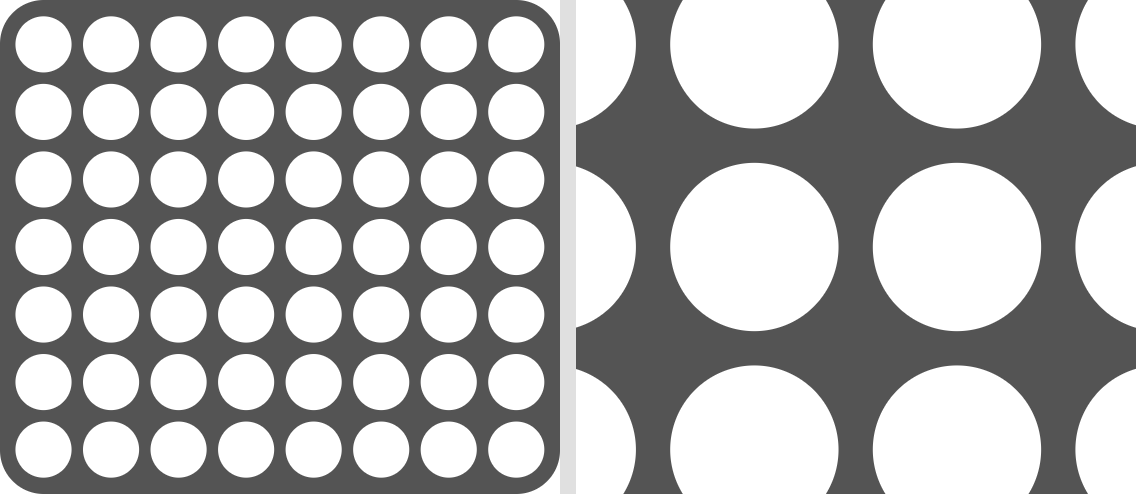
Left: the whole. Right: its middle third, enlarged.
Give the GLSL for this pattern, as a WebGL 2 fragment shader.

```glsl
#version 300 es
precision highp float;
// Dark rounded panel pierced by an 8 by 7 grid of round white holes.

uniform vec2 u_resolution;
out vec4 fragColor;

// Lengths are fractions of the canvas width.
const vec2 GRID_COUNT = vec2(8.0, 7.0);
const float GRID_PITCH = 0.1206;
const float HOLE_RADIUS = 0.0501;
const float CORNER_RADIUS = 0.078;
const vec2 GRID_CENTER = vec2(-0.0002, 0.0);
const vec3 PANEL_COLOR = vec3(0.33);
const vec3 HOLE_COLOR = vec3(1.0);

float roundedBox(vec2 p, vec2 halfSize, float radius) {
    vec2 q = abs(p) - halfSize + radius;
    return length(max(q, 0.0)) + min(max(q.x, q.y), 0.0) - radius;
}

// Distance to the nearest hole, limited to the cells of the grid.
float holeGrid(vec2 p) {
    vec2 cell = floor(p / GRID_PITCH + 0.5 * GRID_COUNT);
    cell = clamp(cell, vec2(0.0), GRID_COUNT - 1.0);
    vec2 center = (cell + 0.5 - 0.5 * GRID_COUNT) * GRID_PITCH;
    return length(p - center) - HOLE_RADIUS;
}

// Antialiased coverage of the inside of a shape, one pixel wide.
float coverage(float dist, float pixel) {
    return clamp(0.5 - dist / pixel, 0.0, 1.0);
}

void main() {
    float pixel = 1.0 / u_resolution.x;
    vec2 halfCanvas = 0.5 * u_resolution * pixel;
    vec2 p = gl_FragCoord.xy * pixel - halfCanvas;

    float panel = coverage(roundedBox(p, halfCanvas, CORNER_RADIUS), pixel);
    float holes = coverage(holeGrid(p - GRID_CENTER), pixel);

    // Panel over a white ground, then the holes cut through it.
    vec3 color = mix(HOLE_COLOR, PANEL_COLOR, panel * (1.0 - holes));
    fragColor = vec4(color, 1.0);
}
```
